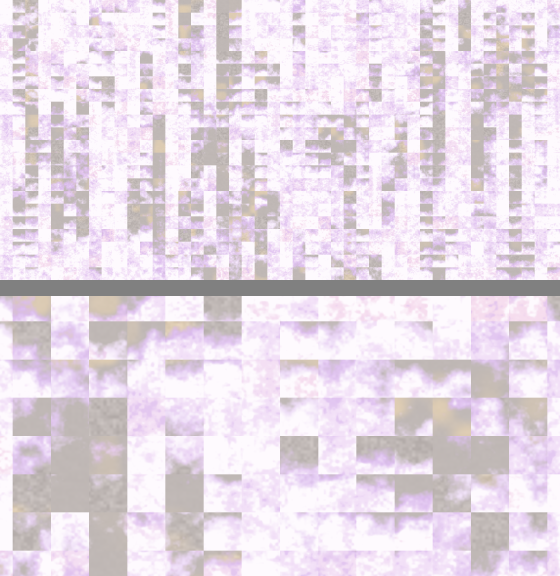
Top, the full canvas; bottom, a detail of the centre.
Reproduce this pattern procedurally as a Shadertoy shader.

```glsl
const vec2 TILES = vec2(44.0, 22.0);

const vec3 WHITE  = vec3(0.995, 0.98, 0.995);
const vec3 LILAC  = vec3(0.95, 0.88, 0.97);
const vec3 PINK   = vec3(0.97, 0.86, 0.92);
const vec3 VIOLET = vec3(0.85, 0.72, 0.93);
const vec3 TAUPE  = vec3(0.75, 0.72, 0.71);
const vec3 TAN    = vec3(0.87, 0.80, 0.70);

float hash(vec2 p) {
    return fract(sin(dot(p, vec2(127.1, 311.7))) * 43758.5453);
}

float valueNoise(vec2 p) {
    vec2 cell = floor(p);
    vec2 f = fract(p);
    f = f * f * (3.0 - 2.0 * f);
    float low = mix(hash(cell), hash(cell + vec2(1.0, 0.0)), f.x);
    float high = mix(hash(cell + vec2(0.0, 1.0)), hash(cell + 1.0), f.x);
    return mix(low, high, f.y);
}

float fbm(vec2 p) {
    float sum = 0.0;
    float weight = 0.53;
    for (int i = 0; i < 4; i++) {
        sum += weight * valueNoise(p);
        p = p * 2.1 + 17.3;
        weight *= 0.5;
    }
    return sum;
}

// Darkness of a tile: vertical runs, a slanted fade and ragged blotches
float tileDarkness(vec2 tile, vec2 uv, vec2 crop) {
    float run = valueNoise(vec2(tile.x, tile.y * 0.2));
    float jitter = 0.35 * (hash(tile + 51.0) - 0.5);
    float fade = mix(-0.4, 0.75, hash(vec2(tile.x, floor(tile.y / 6.0) + 80.0)));
    float blotch = 0.65 * (fbm(crop * 1.7) - 0.5);
    return run + jitter + fade * (uv.y - 0.5) + blotch;
}

// Pale ground with cloudy lilac and fine pink speckle
vec3 paleGround(vec2 tile, vec2 crop, float grain) {
    float tint = hash(tile * 1.3 + 7.0);
    float cloud = fbm(crop * 2.3 + 31.0) + 0.6 * (grain - 0.5) + 0.5 * (tint - 0.5);
    vec3 stain = mix(LILAC, PINK, smoothstep(0.6, 0.95, hash(tile + 23.0)) * 0.7);
    vec3 color = mix(WHITE, stain, smoothstep(0.38, 0.72, cloud));
    return mix(color, VIOLET, 0.6 * smoothstep(0.74, 1.0, cloud));
}

// Grey-brown patch warmed by soft glowing spots
vec3 darkPatch(vec2 tile, vec2 crop, float grain) {
    float warmth = smoothstep(0.45, 0.85, valueNoise(crop * 1.3 + 63.0));
    warmth *= smoothstep(0.3, 0.8, hash(tile + 11.0));
    float roughness = 0.11 * step(0.6, hash(tile + 37.0)) + 0.02;
    return mix(TAUPE, TAN, warmth) + roughness * (grain - 0.5);
}

vec3 patchwork(vec2 position) {
    vec2 grid = position * TILES;
    vec2 tile = floor(grid);
    vec2 uv = fract(grid);

    // Neighbours in a column show overlapping crops, with occasional jumps
    float jump = 13.0 * step(0.75, hash(tile + 5.0));
    vec2 crop = uv + vec2(tile.x * 9.7 + jump, tile.y * 0.35);
    float grain = mix(valueNoise(grid * 12.0), valueNoise(grid * vec2(5.0, 8.0)), 0.4);

    float darkness = tileDarkness(tile, uv, crop) + 0.08 * (grain - 0.5);
    float patchMask = smoothstep(0.64, 0.83, darkness);
    float rim = smoothstep(0.50, 0.69, darkness);

    vec3 color = paleGround(tile, crop, grain);
    color = mix(color, VIOLET, rim * mix(0.3, 0.9, hash(tile + 91.0)));
    return mix(color, darkPatch(tile, crop, grain), patchMask);
}

void mainImage(out vec4 fragColor, in vec2 fragCoord) {
    // Average a 3 by 3 grid of samples to smooth tile edges
    vec3 sum = vec3(0.0);
    for (int i = 0; i < 9; i++) {
        vec2 offset = (vec2(float(i % 3), float(i / 3)) - 1.0) / 3.0;
        sum += patchwork((fragCoord + offset) / iResolution.xy);
    }
    fragColor = vec4(sum / 9.0, 1.0);
}
```
